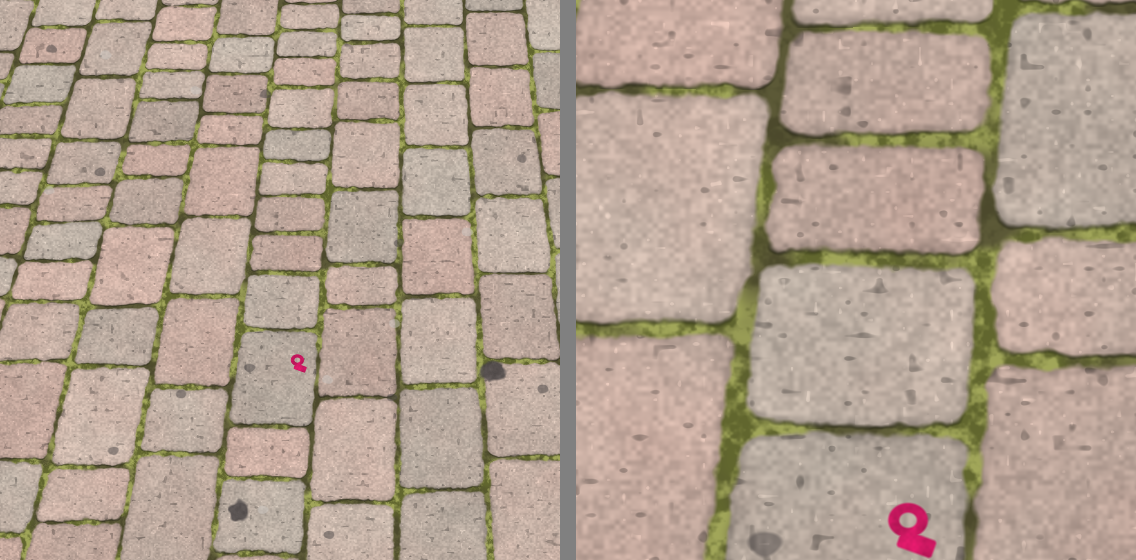
Left, the full canvas; right, a detail of the centre.
Give the GLSL for this texture, as a three.js fragment shader.

```glsl
// Concrete block paving seen in perspective, with mossy joints, stains and a pink scrap.
varying vec2 vUv;

// Perspective: column width grows linearly from the top to the bottom edge
const float FAR_WIDTH = 0.1085;
const float WIDTH_GROWTH = 0.0583;
const float DEPTH_SCALE = 2.207;    // one long stone spans one depth unit
const float AXIS_X = 0.7188;
const float AXIS_LEAN = 0.010;
const float DEPTH_START = 22.0;

// Stones, in column widths
const vec2 JOINT_HALF = vec2(0.026, 0.020);
const float CORNER_RADIUS = 0.09;
const float EDGE_ROUGHNESS = 0.050;
const float EDGE_SOFTNESS = 0.014;
const float MEDIUM_LENGTH = 0.667;
const float SHORT_LENGTH = 0.5;

const vec3 STONE_GREY = vec3(0.735, 0.690, 0.645);
const vec3 STONE_PINK = vec3(0.790, 0.675, 0.630);
const vec3 SOIL = vec3(0.27, 0.25, 0.17);
const vec3 MOSS_DARK = vec3(0.38, 0.40, 0.18);
const vec3 MOSS_LIGHT = vec3(0.63, 0.65, 0.35);
const vec3 STAIN = vec3(0.29, 0.27, 0.27);
const vec3 PALE_SPOT = vec3(0.80, 0.78, 0.76);
const vec3 SCRAP = vec3(0.78, 0.09, 0.37);

float hash(vec2 p) {
  p = fract(p * vec2(0.1031, 0.1137) + 0.37);
  p += dot(p, p.yx + 33.33);
  return fract((p.x + p.y) * p.x * 17.31);
}

float noise(vec2 p) {
  vec2 i = floor(p), f = fract(p);
  f = f * f * (3.0 - 2.0 * f);
  return mix(mix(hash(i), hash(i + vec2(1.0, 0.0)), f.x),
             mix(hash(i + vec2(0.0, 1.0)), hash(i + 1.0), f.x), f.y);
}

float fbm(vec2 p) {
  return 0.55 * noise(p) + 0.29 * noise(p * 2.1 + 7.3) + 0.16 * noise(p * 4.3 + 19.1);
}

float roundedBox(vec2 p, vec2 halfSize, float r) {
  vec2 e = abs(p) - halfSize + r;
  return length(max(e, 0.0)) + min(max(e.x, e.y), 0.0) - r;
}

// Columns right of the axis are nearly all long; the others mix three lengths
float stoneLength(float column, float row) {
  float h = hash(vec2(column * 7.0 + 91.0, row * 3.0 + 5.0));
  float longShare = column > -0.5 ? 0.95 : 0.34;
  if (h < longShare) return 1.0;
  return h < 0.5 + 0.5 * longShare ? MEDIUM_LENGTH : SHORT_LENGTH;
}

float spot(vec2 p, vec2 center, vec2 radius) {
  float d = length((p - center) / radius) + 0.35 * (noise(p * 110.0) - 0.5);
  return 1.0 - smoothstep(0.75, 1.1, d);
}

void main() {
  vec2 p = vUv;
  float down = 1.0 - p.y;

  // Ground coordinates
  float width = FAR_WIDTH + WIDTH_GROWTH * down;
  float u = (p.x - AXIS_X + AXIS_LEAN * down) / width + 0.04 * (fbm(p * 9.0) - 0.5);
  float s = DEPTH_START - DEPTH_SCALE / width + 0.035 * (noise(p * 11.0 + 40.0) - 0.5);
  float rowScale = width / (DEPTH_SCALE * WIDTH_GROWTH);

  // Find the stone by walking down its column
  float column = floor(u);
  float top = fract(0.16 - 0.28 * column), len = 1.0, row = 0.0;
  for (int i = 0; i < 20; i++) {
    row = float(i);
    len = stoneLength(column, row);
    if (s < top + len) break;
    top += len;
  }
  vec2 id = vec2(column + 50.0, row);

  // Stone outline, eaten into by moss
  float mossy = smoothstep(0.36, 0.60, fbm(p * 20.0 + 3.0));
  vec2 q = vec2(u - column - 0.5, (s - top - 0.5 * len) * rowScale);
  vec2 halfSize = vec2(0.5, 0.5 * len * rowScale) - JOINT_HALF - 0.010 * hash(id + 17.0);
  float edge = roundedBox(q, halfSize, CORNER_RADIUS);
  edge += EDGE_ROUGHNESS * (fbm(p * 65.0) - 0.5) + 0.012 * (mossy - 0.5);

  // Stone surface: tint, blotches, grain, pits and flecks
  float tint = hash(id * 3.0 + 11.0) + 0.5 * (fbm(p * 15.0) - 0.5) + 0.12 * (down - 0.5);
  vec3 stone = mix(STONE_GREY, STONE_PINK, clamp(tint, 0.0, 1.0));
  float light = 1.0 + 0.10 * (hash(id + 31.0) - 0.5) + 0.12 * (fbm(p * 24.0 + 8.0) - 0.5);
  light += 0.16 * (noise(p * vec2(310.0, 340.0)) - 0.5) + 0.08 * (noise(p * 150.0) - 0.5);
  light -= 0.22 * smoothstep(0.84, 0.94, noise(p * vec2(105.0, 150.0) + 60.0));
  light += 0.12 * smoothstep(0.88, 0.97, noise(p * 210.0 + 20.0));
  light -= 0.13 * smoothstep(-0.05, 0.0, edge);
  stone *= light;

  // Joint: soil, moss tufts and the shadow of the stone above
  float tuft = fbm(p * 120.0);
  vec3 joint = mix(SOIL, mix(MOSS_DARK, MOSS_LIGHT, smoothstep(0.3, 0.7, tuft)), 0.25 + 0.75 * mossy);
  float shadow = step(0.0, q.y) * (1.0 - smoothstep(0.0, 0.025, edge)) * smoothstep(-0.06, 0.0, abs(q.y) - halfSize.y);
  joint *= 1.0 - 0.45 * shadow;
  vec3 color = mix(joint, stone, smoothstep(EDGE_SOFTNESS, -EDGE_SOFTNESS, edge));

  // Small scattered spots, then two large stains
  vec2 cell = floor(p * 8.0);
  vec2 center = (cell + 0.2 + 0.6 * vec2(hash(cell + 3.0), hash(cell + 71.0))) / 8.0;
  float chance = hash(cell + 23.0);
  float small = spot(p, center, vec2(0.010, 0.008)) * step(0.76, chance);
  color = mix(color, chance > 0.88 ? STAIN : PALE_SPOT, 0.5 * small);
  float large = max(spot(p, vec2(0.880, 0.337), vec2(0.026, 0.018)),
                    spot(p, vec2(0.427, 0.087), vec2(0.019, 0.020)));
  color = mix(color, STAIN * (0.85 + 0.4 * tuft), 0.9 * large);

  // Pink scrap: a curled ring with a short tail
  vec2 r = p - vec2(0.531, 0.357);
  float ring = abs(length(r * vec2(1.0, 1.15)) - 0.0085) - 0.0033;
  vec2 t = mat2(0.94, 0.34, -0.34, 0.94) * (r - vec2(0.005, -0.014));
  float scrap = min(ring, roundedBox(t, vec2(0.011, 0.0055), 0.002));
  color = mix(color, SCRAP * (0.75 + 0.5 * tuft), smoothstep(0.001, -0.001, scrap));

  gl_FragColor = vec4(color, 1.0);
}
```
